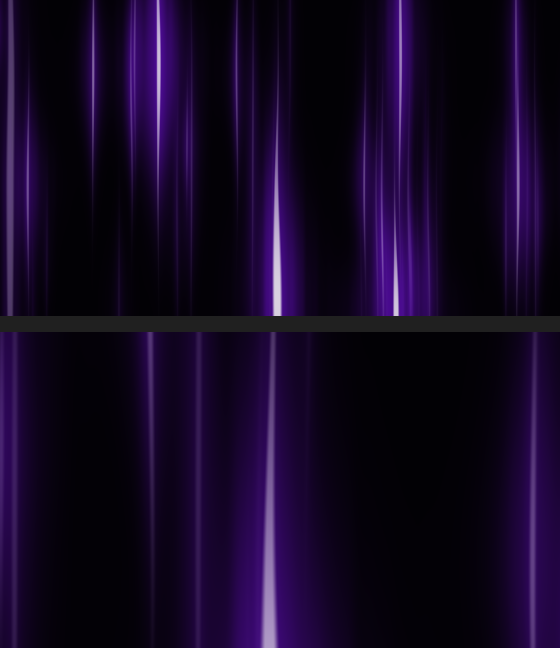
Top: the whole. Bottom: its middle third, enlarged.
This background is drawn by a Shadertoy shader. Its source:

```glsl
const vec3 NIGHT = vec3(0.008, 0.004, 0.018);
const vec3 VIOLET = vec3(0.36, 0.05, 0.70);
const vec3 WHITE_HOT = vec3(0.85, 0.82, 0.88);
const int FILAMENTS = 42;

vec3 hash3(float n) {
    vec3 q = fract(n * vec3(0.1031, 0.1030, 0.0973));
    q += dot(q, q.yzx + 33.33);
    return fract((q.xxy + q.yzz) * q.zyx);
}

float hash1(vec2 p) {
    vec3 q = fract(p.xyx * 0.1031);
    q += dot(q, q.yzx + 33.33);
    return fract((q.x + q.y) * q.z);
}

float noise(vec2 p) {
    vec2 cell = floor(p);
    vec2 f = fract(p);
    f = f * f * (3.0 - 2.0 * f);
    float low = mix(hash1(cell), hash1(cell + vec2(1, 0)), f.x);
    float high = mix(hash1(cell + vec2(0, 1)), hash1(cell + vec2(1, 1)), f.x);
    return mix(low, high, f.y);
}

// Tapered vertical ray: x holds the halo, y the hot core
vec2 beam(vec2 p, float x, float mid, float reach, float coreWidth, float spread, float soft) {
    float sway = 0.008 * (noise(vec2(x * 17.0, p.y * 2.5)) - 0.5);
    float d = abs(p.x - x - sway);
    float t = (p.y - mid) / reach;
    float life = exp(-t * t);
    float w = coreWidth * life * life;
    float core = life * (1.0 - smoothstep(w * 0.5, w + soft, d));
    float halo = life * exp(-d / (spread * (0.4 + 0.6 * life)));
    return vec2(halo, core);
}

// Thin rays gathered around evenly spaced groups, densest in the fourth
vec2 filaments(vec2 p, float soft) {
    vec2 sum = vec2(0.0);
    for (int i = 0; i < FILAMENTS; i++) {
        vec3 h = hash3(float(i) + 11.0);
        vec3 k = hash3(float(i) + 173.0);
        int slot = i % 7;
        int group = slot > 4 ? 3 : slot;
        float x = 0.06 + 0.405 * float(group) + 0.28 * (h.x - 0.5);
        float mid = h.y * (group == 3 ? 0.5 : 1.0);
        float reach = mix(0.14, 0.42, k.x);
        float spread = mix(0.007, 0.02, k.y);
        vec2 power = vec2(0.15 + 0.75 * h.z * h.z, 0.28 * h.z * h.z);
        sum += beam(p, x, mid, reach, 0.001, spread, soft) * power;
    }
    return sum;
}

// Main rays, left to right
vec2 mainBeams(vec2 p, float soft) {
    vec2 sum = beam(p, 0.032, 0.45, 1.10, 0.012, 0.030, soft) * vec2(0.5, 0.3);
    sum += beam(p, 0.088, 0.42, 0.25, 0.002, 0.030, soft) * vec2(0.8, 0.35);
    sum += beam(p, 0.294, 0.78, 0.28, 0.002, 0.020, soft) * vec2(1.0, 0.45);
    sum += beam(p, 0.500, 0.80, 0.36, 0.005, 0.040, soft) * vec2(2.2, 0.9);
    sum += beam(p, 0.878, 0.05, 0.50, 0.014, 0.040, soft) * vec2(2.4, 1.0);
    sum += beam(p, 1.250, 0.00, 0.28, 0.008, 0.050, soft) * vec2(2.0, 0.95);
    sum += beam(p, 1.266, 0.85, 0.40, 0.003, 0.030, soft) * vec2(1.6, 0.6);
    sum += beam(p, 1.637, 0.42, 0.30, 0.003, 0.035, soft) * vec2(1.0, 0.5);
    return sum;
}

void mainImage(out vec4 fragColor, in vec2 fragCoord) {
    vec2 p = fragCoord / iResolution.y;
    float soft = max(0.004, 1.2 / iResolution.y);
    vec2 rays = mainBeams(p, soft) + filaments(p, soft);

    // Fine vertical grain inside the halos
    float grain = mix(0.65, 1.15, noise(vec2(p.x * 70.0, p.y * 0.8)));
    float glow = 1.0 - exp(-rays.x * grain);

    vec3 color = mix(NIGHT, VIOLET, glow);
    color = mix(color, WHITE_HOT, clamp(rays.y, 0.0, 1.0));
    fragColor = vec4(color, 1.0);
}
```
